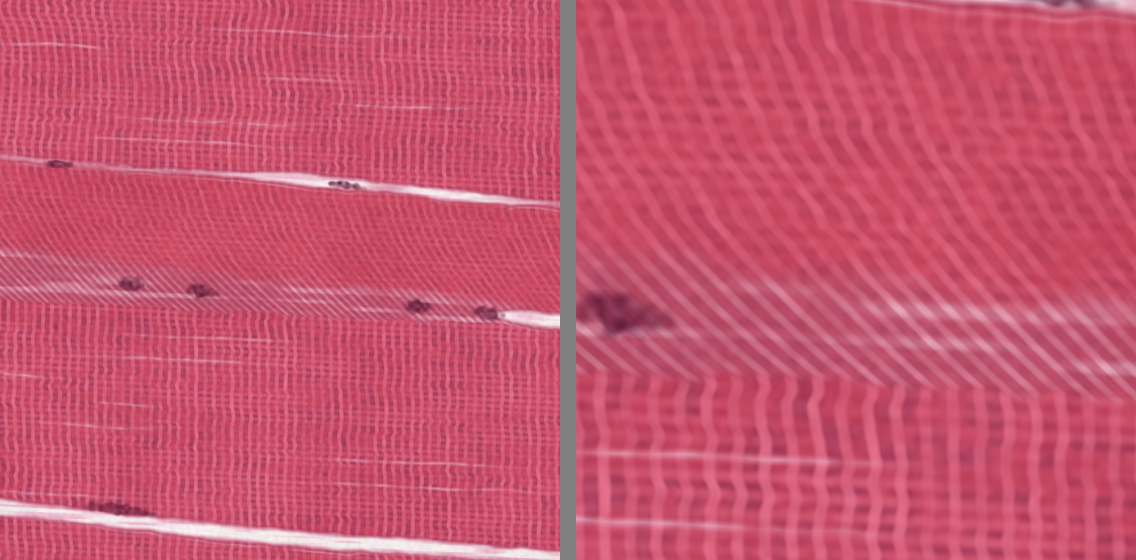
Left, the full canvas; right, a detail of the centre.
Give the GLSL for this texture, as a WebGL 1 fragment shader.

```glsl
precision highp float;
// Stained muscle tissue: long fibres crossed by fine striations and split by pale gaps.
// Each fibre bends a cosine stripe field and weaves it with noisy threads;
// seams, streaks and nuclei are laid over it by distance functions.
uniform vec2 u_resolution;

#define STRIPES 62.0    // striations across the canvas
#define THREADS 92.0    // threads down the canvas
#define TILT 0.045      // downward slope of the threads
#define STREAKS 14
#define NUCLEI 7
#define SHADE vec3(0.65, 0.24, 0.36)
#define BASE vec3(0.765, 0.265, 0.37)
#define LIGHT vec3(0.89, 0.44, 0.55)
#define PALE vec3(0.92, 0.73, 0.81)
#define WHITE vec3(0.95, 0.92, 0.92)
#define NUCLEUS vec3(0.41, 0.13, 0.25)

const float TAU = 6.28319;

float hash(vec2 p) {
  vec3 q = fract(p.xyx * 0.1031);
  q += dot(q, q.yzx + 33.33);
  return fract((q.x + q.y) * q.z);
}

float noise(vec2 p) {
  vec2 i = floor(p), f = fract(p);
  f = f * f * (3.0 - 2.0 * f);
  return mix(mix(hash(i), hash(i + vec2(1, 0)), f.x),
             mix(hash(i + vec2(0, 1)), hash(i + vec2(1, 1)), f.x), f.y);
}

// Soft band of half width w around zero
float band(float d, float w, float soft) {
  return 1.0 - smoothstep(w - soft, w + soft, abs(d));
}

// Light striations, each with its own strength
float striation(float phase) {
  float wave = smoothstep(0.3, 0.95, 0.5 + 0.5 * cos(TAU * phase));
  return wave * mix(0.5, 1.0, hash(vec2(floor(phase + 0.5), 7.0)));
}

// Striations woven with threads and broken into short dark cells
vec3 fibre(float phase, float row, float x) {
  float lines = striation(phase + 0.3 * (noise(vec2(x * 10.0, row)) - 0.5));
  float worn = noise(vec2(x * 70.0, row * 0.9 + 40.0));
  float thread = (0.5 + 0.5 * cos(TAU * row)) * noise(vec2(x * 10.0, row * 0.6 + 90.0));
  float cells = (1.0 - lines) * (1.0 - thread);
  vec3 col = mix(BASE, SHADE, cells * smoothstep(0.2, 0.9, worn) * 0.95);
  col = mix(col, LIGHT, lines * (0.5 + 0.5 * worn));
  return mix(col, LIGHT, thread * 0.42);
}

void main() {
  vec2 p = gl_FragCoord.xy / u_resolution;
  p.y = 1.0 - p.y;                       // y runs downwards
  float x = p.x, y = p.y;
  float soft = 0.001 + 0.8 / u_resolution.y;
  float row = (y - TILT * x) * THREADS;
  float ripple = noise(vec2(x * 12.0, 3.0)) - 0.5;
  float fray = noise(vec2(x * 45.0, row * 0.8)) - 0.5;

  // Borders between fibres
  float upper = 0.279 + 0.083 * x + 0.004 * sin(x * 9.0) + 0.003 * ripple;
  float middle = 0.443 + 0.115 * x + 0.008 * ripple;
  float lower = 0.535 + 0.05 * x + 0.004 * ripple;
  float bottom = 0.905 + 0.125 * x - 0.035 * x * x + 0.004 * ripple;

  // Straight outer fibres and the slanted one between them
  float wavy = 1.0 - smoothstep(0.15, 0.3, y) * 0.6;
  float bend = 0.022 * noise(vec2(x * 2.0, y * 11.0)) * (1.0 - 0.7 * x) * wavy + 0.01 * y;
  vec3 col = fibre((x - bend) * STRIPES, row, x);
  float depth = y - upper;
  float slant = 0.15 * depth + 2.2 * depth * depth + 0.012 * noise(p * 6.0);
  float slanted = (x - slant) * STRIPES;
  vec3 inner = mix(fibre(slanted, row, x), vec3(0.79, 0.265, 0.35), 0.4);
  float rim = y - lower + 0.008 * fray;
  float inside = smoothstep(-soft, soft, depth) * (1.0 - smoothstep(-0.005, 0.005, rim));
  col = mix(col, inner, inside);

  // Frayed tissue under the slanted fibre
  float frayed = inside * smoothstep(-0.02, 0.02, y - middle + 0.01 * fray);
  float strands = noise(vec2(x * 9.0, row * 1.1 + 20.0));
  float weave = striation(slanted) * (0.4 + 0.6 * noise(vec2(x * 50.0, row)));
  col = mix(col, mix(SHADE, PALE, 0.15 + 0.6 * weave), frayed * 0.6);
  col = mix(col, PALE, frayed * smoothstep(0.5, 0.95, strands) * (0.35 + 0.45 * weave));

  // Thin pale streaks along the threads, beaded by the striations
  for (int i = 0; i < STREAKS; i++) {
    float n = float(i);
    float top = n < 6.0 ? 0.035 + 0.041 * n : 0.585 + 0.042 * (n - 6.0);
    float reach = mix(0.07, 0.3, hash(vec2(n, 3.0)));
    float along = (x - hash(vec2(n, 11.0))) / reach;
    float d = y - top - TILT * x - 0.006 * (noise(vec2(x * 10.0, n)) - 0.5) - 0.002 * fray;
    float taper = 1.0 - smoothstep(0.3, 1.0, abs(along));
    float glow = band(d, 0.0012, 0.0018 + soft) * taper;
    col = mix(col, PALE, glow * (0.2 + 0.7 * noise(vec2(x * 75.0, n))));
  }

  // Pale gaps with ragged fibrils and thin dark rims
  float swell = noise(vec2(x * 7.0, 12.0));
  float lens = band(x - 0.56, 0.1, 0.08) + band(x - 0.82, 0.09, 0.08);
  vec3 widths = vec3(0.003 + 0.008 * lens * (0.5 + 0.5 * swell),
                     0.012 * smoothstep(0.83, 0.95, x),
                     0.01 + 0.004 * swell);
  vec3 offsets = y - vec3(upper, 0.5 * (middle + lower), bottom) + 0.004 * fray;
  for (int i = 0; i < 3; i++) {
    float w = widths[i], d = offsets[i];
    float open = smoothstep(0.001, 0.004, w);
    float fibrils = noise(vec2(x * 16.0, row * 2.0 + float(i) * 31.0));
    col = mix(col, SHADE, 0.65 * open * band(d, w + 0.005, 0.003) * (0.5 + fibrils * 0.5));
    col = mix(col, PALE, open * band(d, w + 0.001, 0.002 + soft) * (0.55 + 0.45 * fibrils));
    float core = smoothstep(0.004, 0.009, w) * band(d, w * 0.75, 0.0015 + soft);
    col = mix(col, mix(PALE, WHITE, smoothstep(0.1, 0.6, fibrils)), core);
    float strand = band(d - w - 0.006 - 0.006 * ripple, 0.001, 0.001 + soft);
    col = mix(col, PALE, open * strand * fibrils * 0.8);
  }

  // Flattened nuclei beside the gaps
  for (int i = 0; i < NUCLEI; i++) {
    float n = float(i), kind = mod(n, 4.0);
    float cx = 0.104 + 0.128 * n - (kind > 2.5 ? 0.28 : 0.0);
    float cy = kind < 0.5 ? upper + 0.003 : kind < 2.5 ? 0.5 * (middle + lower) : bottom - 0.02;
    vec2 size = kind < 0.5 ? vec2(0.032, 0.008) : kind < 2.5 ? vec2(0.028, 0.014) : vec2(0.068, 0.011);
    float r = length((p - vec2(cx, cy)) / size) + 0.6 * (noise(p * 110.0) - 0.5);
    float spots = 0.45 + 0.55 * noise(p * 150.0);
    col = mix(col, NUCLEUS, (1.0 - smoothstep(0.5, 1.15, r)) * spots);
  }

  // Stain mottling
  col += 0.05 * (noise(p * 190.0) - 0.5) + 0.03 * (noise(p * 9.0) - 0.5);
  gl_FragColor = vec4(col, 1.0);
}
```
